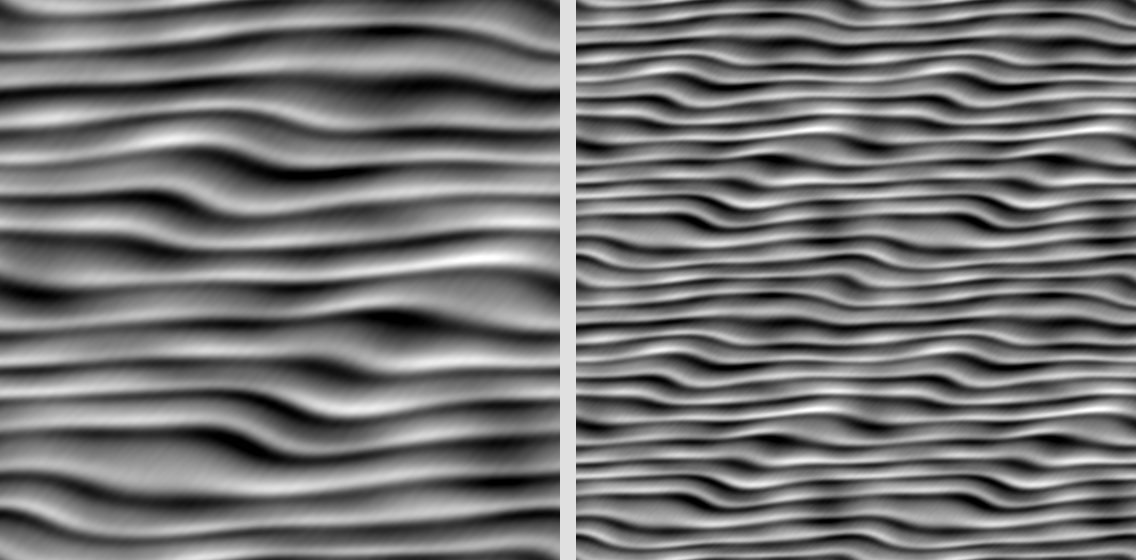
Left: one tile. Right: repeated 2 by 2.
A Shadertoy shader for this texture:

```glsl
// Seamless grey ripples: soft skewed bands bent by slanted, drifting swells.
#define BANDS 14.0          // ripples from bottom to top
#define BAND_SKEW 0.55      // steepness of the lower edge of each ripple
#define SWELL_HEIGHT 0.022  // vertical bend of the ripples
#define SWELL_SKEW 0.5      // gentle rise, quick fall
#define SWELL_DRIFT 2.0     // irregularity of the swell fronts
#define WANDER 0.034        // extra random bend
#define MEAN_GREY 0.485
#define BAND_CONTRAST 0.26
#define BLOTCH 0.36         // long light and dark patches
#define FRONT_SHADE 0.10    // darkening where the swell falls
#define GRAIN 0.025         // faint diagonal streaks

const float TAU = 6.2831853;

// Random unit vector for a lattice cell
vec2 cellGradient(vec2 cell, vec2 period, float seed) {
    uvec2 c = uvec2(floor(mod(cell + 0.5, period)));
    uint h = c.x * 1597u + c.y * 51749u + uint(seed) * 7919u + 101u;
    h = (h ^ (h >> 15)) * 73244475u;
    h = (h ^ (h >> 13)) * 73244475u;
    h ^= h >> 16;
    float angle = TAU * float(h & 65535u) / 65536.0;
    return vec2(cos(angle), sin(angle));
}

// Gradient noise that wraps after a whole number of cells
float wrapNoise(vec2 p, vec2 period, float seed) {
    vec2 cell = floor(p);
    vec2 f = p - cell;
    vec2 w = f * f * f * (f * (f * 6.0 - 15.0) + 10.0);
    vec2 e = vec2(1.0, 0.0);
    float a = dot(cellGradient(cell, period, seed), f);
    float b = dot(cellGradient(cell + e.xy, period, seed), f - e.xy);
    float c = dot(cellGradient(cell + e.yx, period, seed), f - e.yx);
    float d = dot(cellGradient(cell + e.xx, period, seed), f - e.xx);
    return mix(mix(a, b, w.x), mix(c, d, w.x), w.y);
}

float tileNoise(vec2 uv, vec2 cells, float seed) {
    return wrapNoise(uv * cells, cells, seed);
}

// Sine with a quick rise and a slow fall
float skewedWave(float phase, float skew) {
    return sin(phase + skew * sin(phase));
}

void mainImage(out vec4 fragColor, in vec2 fragCoord) {
    vec2 uv = fragCoord / iResolution.xy;

    // Slanted swells bend the ripples
    float swellPhase = TAU * (uv.x - 2.0 * uv.y)
                     + SWELL_DRIFT * tileNoise(uv, vec2(2.0, 2.0), 1.0);
    float bend = -SWELL_HEIGHT * skewedWave(swellPhase, SWELL_SKEW)
               + WANDER * tileNoise(uv, vec2(3.0, 5.0), 2.0);
    float height = uv.y - bend;

    // Ripple profile with uneven strength
    float ripple = skewedWave(TAU * BANDS * height, BAND_SKEW);
    float strength = 1.0 + 0.5 * tileNoise(uv, vec2(4.0, 7.0), 3.0);
    float grey = MEAN_GREY + BAND_CONTRAST * strength * ripple;

    // Patches follow the bent ripples
    vec2 bent = vec2(uv.x, height);
    grey += BLOTCH * tileNoise(bent, vec2(5.0, 15.0), 4.0);
    grey += 0.5 * BLOTCH * tileNoise(bent, vec2(3.0, 4.0), 5.0);

    // Shade on the falling side of each swell
    float front = 0.5 + 0.5 * cos(swellPhase);
    grey -= FRONT_SHADE * front * front * (1.0 - 0.5 * ripple);

    // Fine streaks along the diagonal
    vec2 streak = vec2(uv.x - uv.y, uv.x + uv.y) * vec2(64.0, 16.0);
    grey += GRAIN * wrapNoise(streak, vec2(64.0, 16.0), 6.0);

    fragColor = vec4(vec3(clamp(grey, 0.0, 1.0)), 1.0);
}
```
